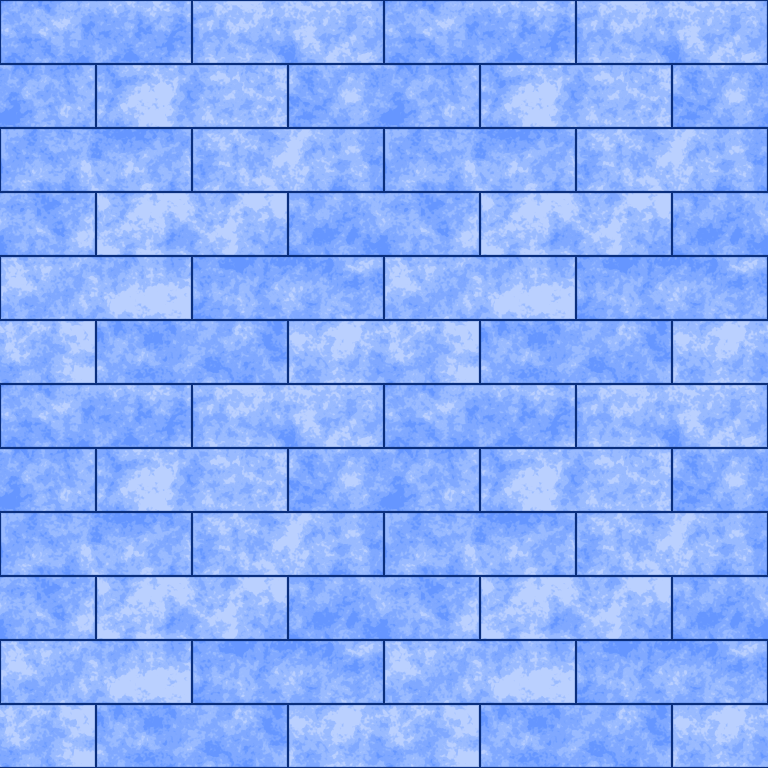
Write a three.js fragment shader that draws this texture.

```glsl
// Running-bond wall of mottled blue bricks with thin navy joints, tiling in both directions.
varying vec2 vUv;

const vec2 BRICKS = vec2(4.0, 12.0);      // bricks across, courses up
const vec2 PERIOD = vec2(2.0, 6.0);       // bricks before the wear repeats
const float JOINT_HALF_WIDTH = 0.0016;
const float JOINT_CORE = 0.0009;
const float MEAN_TONE = 0.55;
const float STRONG_CONTRAST = 0.16;       // light against dark brick, lower courses
const float WEAK_CONTRAST = 0.10;         // same, upper courses
const float TONE_JITTER = 0.08;
const float MOTTLE_SCALE = 1.5;           // cells per brick height
const float MOTTLE_STRENGTH = 0.72;
const float MOTTLE_GAIN = 0.76;
const int OCTAVES = 5;

const vec3 DEEP_BLUE = vec3(0.40, 0.59, 1.00);
const vec3 MID_BLUE = vec3(0.50, 0.66, 1.00);
const vec3 SOFT_BLUE = vec3(0.60, 0.73, 1.00);
const vec3 PALE_BLUE = vec3(0.73, 0.815, 1.00);
const vec3 JOINT_DARK = vec3(0.04, 0.17, 0.46);
const vec3 JOINT_EDGE = vec3(0.05, 0.23, 0.60);

float hash(vec2 p) {
  vec3 q = fract(p.xyx * 0.1031);
  q += dot(q, q.yzx + 33.33);
  return fract((q.x + q.y) * q.z);
}

float cornerSlope(vec2 cell, vec2 offset) {
  float angle = 6.28318 * hash(cell);
  return dot(vec2(cos(angle), sin(angle)), offset);
}

float gradientNoise(vec2 p) {
  vec2 i = floor(p);
  vec2 f = p - i;
  vec2 u = f * f * f * (f * (f * 6.0 - 15.0) + 10.0);
  vec2 e = vec2(1.0, 0.0);
  float low = mix(cornerSlope(i, f), cornerSlope(i + e, f - e), u.x);
  float high = mix(cornerSlope(i + e.yx, f - e.yx), cornerSlope(i + 1.0, f - 1.0), u.x);
  return mix(low, high, u.y);
}

// Gritty layered noise; each octave is turned to hide the lattice.
float mottle(vec2 p) {
  const mat2 TURN = mat2(1.6, 1.2, -1.2, 1.6);
  float sum = 0.0;
  float amplitude = 1.0;
  for (int i = 0; i < OCTAVES; i++) {
    sum += amplitude * gradientNoise(p);
    amplitude *= MOTTLE_GAIN;
    p = TURN * p + 7.3;
  }
  return sum;
}

// Light and dark bricks alternate, with one break in the rhythm per period.
float brickTone(vec2 id) {
  float lightColumn = mod(id.y + step(id.y, 1.5), 2.0);
  float side = abs(id.x - lightColumn) < 0.5 ? 1.0 : -1.0;
  float contrast = id.y < 2.5 ? STRONG_CONTRAST : WEAK_CONTRAST;
  return MEAN_TONE + side * contrast + TONE_JITTER * (hash(id + 4.7) - 0.5);
}

// Four blues joined by soft steps.
vec3 brickColor(float tone) {
  float t = clamp(tone, 0.0, 1.0) * 3.0;
  vec3 color = mix(DEEP_BLUE, MID_BLUE, smoothstep(0.15, 0.85, t));
  color = mix(color, SOFT_BLUE, smoothstep(1.15, 1.85, t));
  return mix(color, PALE_BLUE, smoothstep(2.15, 2.85, t));
}

void main() {
  // Brick layout: every other course is shifted by half a brick.
  vec2 grid = vUv * BRICKS;
  float course = floor(grid.y);
  grid.x -= 0.5 * (1.0 - mod(course, 2.0));
  vec2 local = fract(grid);
  vec2 id = mod(floor(grid), PERIOD);

  // Worn face, seeded per brick.
  vec2 face = local * vec2(BRICKS.y / BRICKS.x, 1.0);
  float wear = mottle(face * MOTTLE_SCALE + id * vec2(17.0, 11.0) + 3.1);
  vec3 color = brickColor(brickTone(id) + MOTTLE_STRENGTH * wear);

  // Joints, with a darker core.
  vec2 gap = (0.5 - abs(local - 0.5)) / BRICKS;
  float edge = min(gap.x, gap.y);
  float blur = 0.5 * max(fwidth(vUv.x), fwidth(vUv.y));
  vec3 joint = mix(JOINT_DARK, JOINT_EDGE, smoothstep(JOINT_CORE - blur, JOINT_CORE + blur, edge));
  color = mix(joint, color, smoothstep(JOINT_HALF_WIDTH - blur, JOINT_HALF_WIDTH + blur, edge));

  gl_FragColor = vec4(color, 1.0);
}
```
